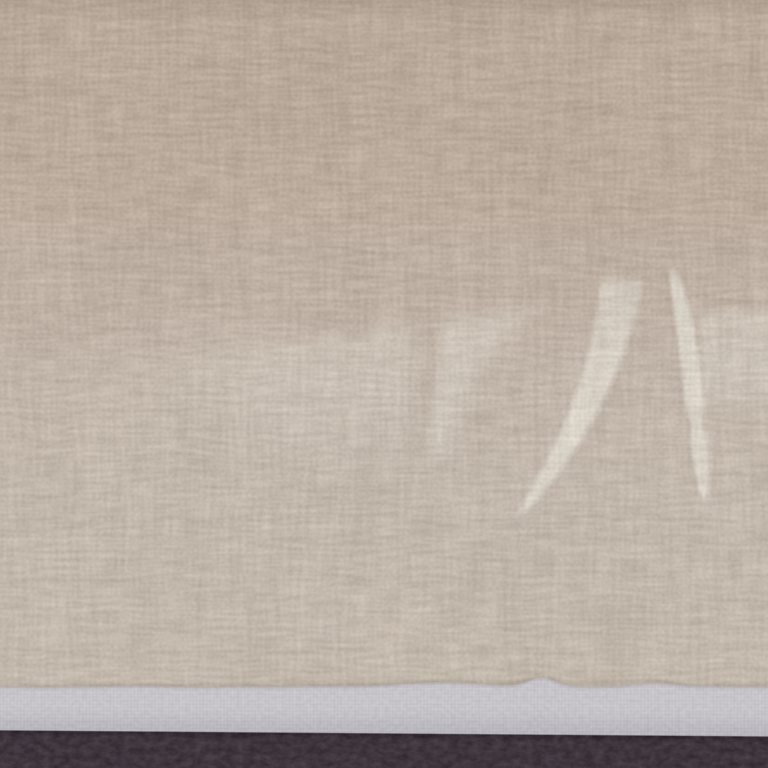
Give the GLSL for this texture, as a WebGL 2 fragment shader.

```glsl
#version 300 es
precision highp float;

uniform vec2 u_resolution;
out vec4 fragColor;

vec2 gradientAt(vec2 cell) {
  vec3 h = fract(cell.xyx * vec3(0.1031, 0.1030, 0.0973));
  h += dot(h, h.yzx + 33.33);
  float angle = 6.2832 * fract((h.x + h.y) * h.z);
  return vec2(cos(angle), sin(angle));
}

float gradientNoise(vec2 p) {
  vec2 i = floor(p), f = p - i;
  vec2 w = f * f * f * (f * (f * 6.0 - 15.0) + 10.0);
  vec2 e = vec2(1.0, 0.0);
  float low = mix(dot(gradientAt(i), f), dot(gradientAt(i + e), f - e), w.x);
  float high = mix(dot(gradientAt(i + e.yx), f - e.yx), dot(gradientAt(i + 1.0), f - 1.0), w.x);
  return mix(low, high, w.y);
}

float fractalNoise(vec2 p, int octaves) {
  float sum = 0.0, gain = 1.0;
  for (int i = 0; i < octaves; i++) {
    sum += gain * gradientNoise(p);
    p = p * 2.03 + 17.3;
    gain *= 0.55;
  }
  return sum;
}

// Soft window between two limits
float window(float x, float lo, float hi, float blurLo, float blurHi) {
  return smoothstep(lo - blurLo, lo + blurLo, x) * (1.0 - smoothstep(hi - blurHi, hi + blurHi, x));
}

float bump(float x, float center, float width) {
  float d = (x - center) / width;
  return exp(-d * d);
}

// Crossed irregular threads, centred on zero
float linenWeave(vec2 p, float threads) {
  vec2 q = p + 0.0025 * vec2(gradientNoise(p * 14.0), gradientNoise(p * 14.0 + 40.0));
  float weft = gradientNoise(q * vec2(0.13, 1.0) * threads);
  float warp = gradientNoise(q * vec2(0.9, 0.09) * threads + 71.0);
  float slub = gradientNoise(q * vec2(0.03, 0.4) * threads + 23.0);
  float column = gradientNoise(q * vec2(0.3, 0.02) * threads + 9.0);
  float grain = gradientNoise(q * threads * 1.1 + 5.0);
  return 0.050 * weft + 0.032 * warp + 0.022 * slub + 0.018 * column + 0.034 * grain;
}

// Curved sliver of light narrowing to its foot
float slantedStreak(vec2 p, float foot, float top) {
  float t = (p.y - foot) / (top - foot);
  float s = clamp(t, 0.0, 1.0);
  float center = 0.672 + 0.245 * s - 0.107 * s * s;
  float halfWidth = 0.028 * sqrt(s);
  float across = window(p.x, center - halfWidth, center + halfWidth, 0.006, 0.007);
  return across * window(t, 0.03, 0.98, 0.04, 0.04) * mix(1.0, 0.72, smoothstep(0.5, 1.0, s));
}

// Upright sliver pinched near its lower third
float uprightStreak(vec2 p, float foot, float top) {
  float t = (p.y - foot) / (top - foot);
  float s = clamp(t, 0.0, 1.0);
  float center = 0.918 - 0.03 * s - 0.015 * s * s * s * s;
  float halfWidth = 0.026 * sqrt(s * (1.0 - s)) * (1.0 - 0.3 * bump(s, 0.32, 0.05));
  float across = window(p.x, center - halfWidth, center + halfWidth, 0.004, 0.006);
  return across * window(t, 0.02, 0.97, 0.02, 0.03);
}

// Broad faint light falling across the cloth
float softPatches(vec2 p) {
  float upper = 1.0 - smoothstep(-0.02, 0.02, p.y - 0.512 - 0.12 * p.x);
  float broad = upper * smoothstep(0.37, 0.53, p.y) * window(p.x, 0.25, 0.54, 0.25, 0.025);
  float slope = clamp((p.y - 0.40) / 0.20, 0.0, 1.0);
  float right = mix(0.59, 0.70, slope * slope);
  float wedge = upper * smoothstep(0.39, 0.42, p.y) * window(p.x, 0.558 + 0.02 * slope, right, 0.012, 0.025);
  float side = window(p.y, 0.485, 0.592, 0.035, 0.012) * smoothstep(0.900, 0.918, p.x);
  return 0.38 * broad + 0.48 * wedge + 0.48 * side;
}

vec3 linenColor(vec2 p) {
  vec3 color = mix(vec3(0.762, 0.718, 0.672), vec3(0.727, 0.664, 0.609), smoothstep(0.35, 0.88, p.y));
  float light = max(softPatches(p), 0.88 * max(slantedStreak(p, 0.323, 0.642), uprightStreak(p, 0.345, 0.659)));
  color = mix(color, vec3(0.855, 0.830, 0.787), light);

  // Slanting creases near the hem
  float crease = gradientNoise(vec2(p.x * 16.0 - p.y * 9.0, p.x * 3.0 + p.y * 5.0));
  color += 0.022 * crease * (1.0 - smoothstep(0.15, 0.45, p.y)) * smoothstep(0.1, 0.6, p.x);
  color -= 0.035 * smoothstep(0.97, 1.0, p.y);
  return color + linenWeave(p, 190.0) + 0.010 * gradientNoise(p * 5.0);
}

vec3 trimColor(vec2 p, float depth) {
  vec2 q = p * 700.0;
  float twill = sin(q.x + q.y) * sin(q.x - q.y);
  vec3 color = mix(vec3(0.725, 0.715, 0.745), vec3(0.782, 0.770, 0.790), smoothstep(0.0, 0.6, depth));
  return color + 0.016 * twill + 0.035 * gradientNoise(p * vec2(150.0, 190.0));
}

vec3 floorColor(vec2 p) {
  float pile = fractalNoise(p * vec2(75.0, 110.0), 3);
  return vec3(0.245, 0.210, 0.243) + 0.065 * pile;
}

void main() {
  vec2 p = gl_FragCoord.xy / u_resolution;
  float edge = 1.0 / u_resolution.y;

  // Wavy hem above a straighter lower border
  float hem = 0.106 + 0.003 * gradientNoise(vec2(p.x * 9.0, 3.0)) + 0.012 * bump(p.x, 0.705, 0.025)
    + 0.006 * bump(p.x, 0.85, 0.035) + 0.005 * bump(p.x, 0.56, 0.08);
  float border = 0.049 - 0.008 * p.x;

  vec3 linen = linenColor(p) - 0.06 * bump(p.y, hem, 0.005);
  vec3 trim = trimColor(p, (p.y - border) / (hem - border)) - 0.07 * bump(p.y, hem, 0.003);
  vec3 ground = floorColor(p) - 0.05 * bump(p.y, border, 0.006);

  vec3 color = mix(ground, trim, smoothstep(-edge, edge, p.y - border));
  color = mix(color, linen, smoothstep(-edge, edge, p.y - hem));
  fragColor = vec4(clamp(color, 0.0, 1.0), 1.0);
}
```
